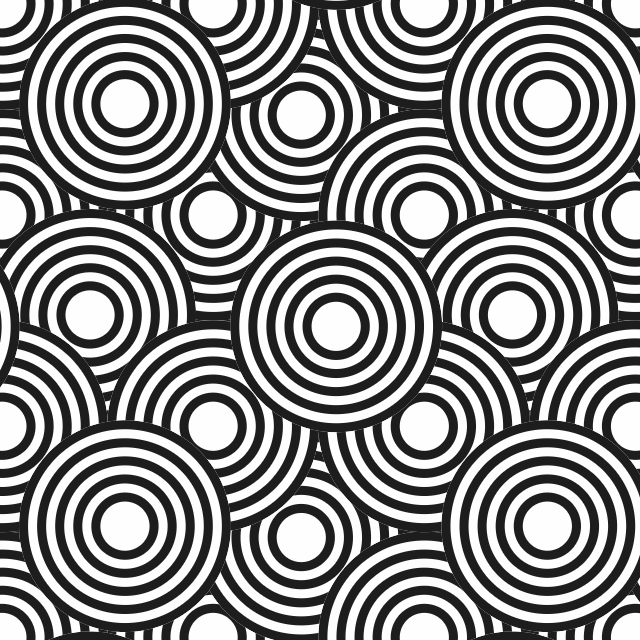
Write a three.js fragment shader that draws this pattern.

```glsl
varying vec2 vUv;

const float TILE = 0.66;                    // repeat size on the canvas
const vec2 ORIGIN = vec2(0.003, 0.334);     // lattice corner on the canvas
const vec2 LEAN = vec2(0.0413, 0.0135);     // shift of the in-between discs
const vec3 INK = vec3(0.115);
const vec3 PAPER = vec3(0.995);

// Disc measures, in tiles
const float CORE = 0.0582;
const float PITCH = 0.0428;
const float LAST_RING = 4.0;

float coverage(float dist, float pixel) {
  return clamp(0.5 - dist / pixel, 0.0, 1.0);
}

// Signed distance to the nearest concentric ring
float ringDistance(float radius, float core, float pitch, float lastRing) {
  float firstMiddle = core + 0.25 * pitch;
  float index = clamp(floor((radius - firstMiddle) / pitch + 0.5), 0.0, lastRing);
  return abs(radius - firstMiddle - index * pitch) - 0.25 * pitch;
}

// Lays one opaque ringed disc, repeated in every tile, over the colour below
vec3 layDisc(vec3 below, vec2 p, vec2 centre, float pixel) {
  float radius = length(fract(p - centre + 0.5) - 0.5);
  float rim = CORE + (LAST_RING + 0.5) * PITCH;
  float ring = coverage(ringDistance(radius, CORE, PITCH, LAST_RING), pixel);
  return mix(below, mix(PAPER, INK, ring), coverage(radius - rim, pixel));
}

void main() {
  vec2 p = (vUv - ORIGIN) / TILE;
  float pixel = max(fwidth(vUv.x), fwidth(vUv.y)) / TILE;
  vec3 color = INK;

  // Lower discs, each row's lattice disc beneath its leaning neighbour
  color = layDisc(color, p, vec2(0.5), pixel);
  color = layDisc(color, p, vec2(0.75) - LEAN, pixel);
  color = layDisc(color, p, vec2(0.0, 0.5), pixel);
  color = layDisc(color, p, vec2(0.25) + LEAN * vec2(-1.0, 1.0), pixel);

  // Middle discs, along the lattice row
  for (int i = 0; i < 2; i++) {
    color = layDisc(color, p, vec2(0.5 * float(i), 0.0), pixel);
  }

  // Top discs, on the falling diagonal
  for (int i = 0; i < 2; i++) {
    float side = 1.0 - 2.0 * float(i);
    vec2 centre = vec2(0.5) + 0.25 * vec2(-side, side) + LEAN * vec2(1.0, side);
    color = layDisc(color, p, centre, pixel);
  }

  gl_FragColor = vec4(color, 1.0);
}
```
